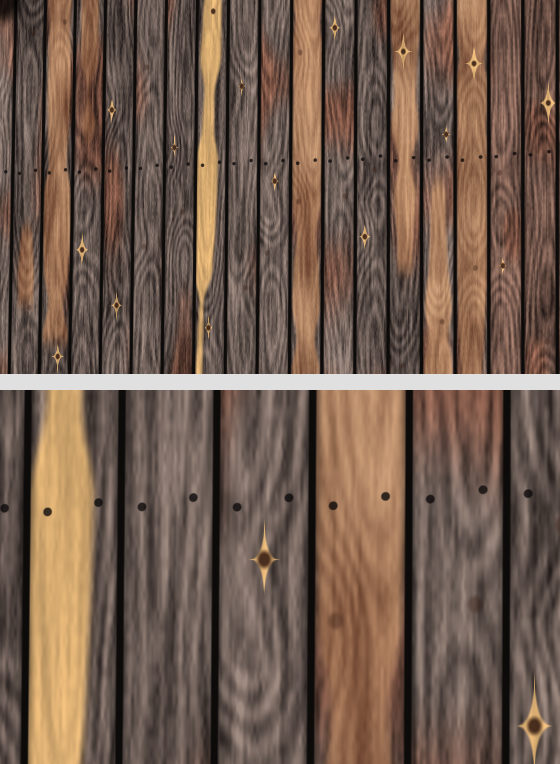
Top, the full canvas; bottom, a detail of the centre.
This texture is drawn by a WebGL 1 fragment shader. Its source:

```glsl
precision highp float;
// Weathered upright timber boards with warm streaks, ring grain, knots and nails.
uniform vec2 u_resolution;

const float BOARD_ASPECT = 11.8; // board length in board widths
const vec3 SOOT = vec3(0.13, 0.105, 0.10);
const vec3 SILVER = vec3(0.63, 0.55, 0.51);
const vec3 RUST = vec3(0.36, 0.20, 0.13);
const vec3 HONEY = vec3(0.83, 0.64, 0.48);
const vec3 BLONDE = vec3(0.88, 0.70, 0.46);
const vec3 GAP = vec3(0.05, 0.04, 0.04);

float hash(vec2 p) {
  return fract(sin(dot(p, vec2(127.1, 311.7))) * 43758.55);
}

float noise(vec2 p) {
  vec2 i = floor(p), f = fract(p);
  f = f * f * (3.0 - 2.0 * f);
  return mix(mix(hash(i), hash(i + vec2(1.0, 0.0)), f.x),
             mix(hash(i + vec2(0.0, 1.0)), hash(i + 1.0), f.x), f.y);
}

// Board number plus position across it; boards widen to the right and lean at the left.
float boardCoord(vec2 uv) {
  float lean = 0.0125 * (1.0 - uv.y) * max(0.0, 1.0 - 1.28 * uv.x);
  float s = uv.x + lean - 0.0286;
  return 1.0 + s * (19.0 - 1.46 * s);
}

// Tapering unweathered strip on one board: span is bottom and top, widths are half widths there.
float streak(vec2 q, float id, float board, vec2 span, vec2 widths) {
  float y = q.y / BOARD_ASPECT;
  float along = clamp((y - span.x) / (span.y - span.x), 0.0, 1.0);
  float wobble = 0.28 * (noise(vec2(board * 7.0, q.y * 0.9)) - 0.5);
  float width = mix(widths.x, widths.y, along) + wobble;
  float side = 1.0 - smoothstep(width - 0.07, width + 0.07, abs(q.x));
  float ends = smoothstep(span.x - 0.03, span.x + 0.04, y)
             * (1.0 - smoothstep(span.y - 0.04, span.y + 0.03, y));
  return side * ends * (1.0 - step(0.5, abs(id - board)));
}

// Knot at offset d: x ring swell, y pale diamond, z dark core.
vec3 knot(vec2 d, float size) {
  float swell = exp(-dot(d * vec2(2.2, 1.1), d * vec2(2.2, 1.1)));
  float diamond = sqrt(abs(d.x) / 0.20) + sqrt(abs(d.y) / 0.60);
  float pale = 1.0 - smoothstep(size, size + 0.2, diamond);
  float core = 1.0 - smoothstep(0.04, 0.10, length(d * vec2(1.0, 0.8)));
  return vec3(swell, pale, core);
}

float nail(vec2 q, vec2 centre, float pixel) {
  return 1.0 - smoothstep(0.035, 0.045 + pixel, length(q - centre));
}

void main() {
  vec2 uv = gl_FragCoord.xy / u_resolution;
  float k = boardCoord(uv);
  float id = floor(k);
  float pixel = 17.5 / u_resolution.x;
  vec2 q = vec2(fract(k) - 0.5, uv.y * BOARD_ASPECT);
  vec2 seed = vec2(id * 17.3, id * 5.7);

  // Two possible knots on each board
  vec3 knots = vec3(0.0);
  for (int j = 0; j < 2; j++) {
    vec2 key = vec2(id, float(j) + 3.0);
    vec2 centre = vec2(0.5 * hash(key) - 0.25,
                       BOARD_ASPECT * (0.5 * float(j) + 0.5 * hash(key + 9.0)));
    vec3 mark = knot(q - centre, 0.7 + 0.4 * hash(key + 21.0));
    float pale = step(0.55, hash(key + 33.0));
    knots = max(knots, mark * vec3(1.0, pale, 0.4 + 0.5 * pale));
  }

  // Arched growth rings, bent around knots
  float heart = 0.4 * (hash(vec2(id, 1.0)) - 0.5);
  float slope = hash(vec2(id, 2.0)) > 0.5 ? 0.45 : -0.45;
  float bend = noise(vec2(q.x * 1.6, q.y * 0.45) + seed);
  float rings = 7.0 * length(vec2(q.x - heart, 0.17)) + slope * q.y
              + 2.4 * bend + 2.2 * knots.x;
  float grain = sin(6.2832 * rings);

  // Fine fibres and broad weather stains
  float fibre = noise(vec2(q.x * 26.0, q.y * 1.6) + seed);
  float strand = noise(vec2(q.x * 11.0, q.y * 0.6) + seed + 40.0);
  float stain = noise(vec2(q.x * 1.5, q.y * 0.55) + seed + 80.0);
  float speck = noise(vec2(q.x * 34.0, q.y * 9.0) + seed);
  float tone = 0.52 + 0.15 * grain + 0.36 * (fibre - 0.5) + 0.34 * (strand - 0.5)
             + 0.30 * (stain - 0.5) + 0.22 * (speck - 0.5)
             + 0.16 * (hash(vec2(id, 5.0)) - 0.5);
  vec3 grey = mix(SOOT, SILVER, clamp(tone, 0.0, 1.0));
  float ruddy = smoothstep(0.5, 0.85, noise(vec2(q.x, q.y * 0.4) + seed + 120.0));
  ruddy = max(ruddy, 0.55 * step(15.5, id));
  grey *= mix(vec3(1.0), vec3(1.12, 0.87, 0.76), ruddy);

  // Warm wood where the weather has not greyed it
  float warm = streak(q, id, 1.0, vec2(0.18, 0.40), vec2(0.40, 0.15));
  warm = max(warm, streak(q, id, 2.0, vec2(0.08, 1.1), vec2(0.32, 0.46)));
  warm = max(warm, streak(q, id, 3.0, vec2(0.62, 1.1), vec2(0.05, 0.34)));
  warm = max(warm, streak(q, id, 10.0, vec2(-0.1, 1.1), vec2(0.38, 0.50)));
  warm = max(warm, streak(q, id, 13.0, vec2(0.27, 1.1), vec2(0.16, 0.56)));
  warm = max(warm, streak(q, id, 14.0, vec2(-0.1, 0.52), vec2(0.48, 0.04)));
  warm = max(warm, streak(q, id, 15.0, vec2(-0.1, 1.1), vec2(0.44, 0.46)));
  float glow = 0.62 + 0.55 * (tone - 0.5) + 0.5 * (stain - 0.5) - 0.15 * knots.x;
  vec3 color = mix(grey, mix(RUST, HONEY, clamp(glow, 0.0, 1.0)), 0.92 * warm);

  // One bare blonde strip drifting across its board, and pale knots
  vec2 drift = vec2(0.33 * (1.0 - uv.y), 0.0);
  float bare = streak(q + drift, id, 7.0, vec2(-0.1, 1.1), vec2(0.17, 0.30));
  color = mix(color, BLONDE * (0.80 + 0.34 * tone), max(bare, knots.y));
  color = mix(color, RUST * 0.6, knots.z);

  // Nail row, rounded edges and dark gaps
  float row = BOARD_ASPECT * (0.53 + 0.05 * uv.x + 0.012 * hash(vec2(id, 7.0)));
  float nails = max(nail(q, vec2(-0.28, row), pixel), nail(q, vec2(0.26, row + 0.08), pixel));
  color = mix(color, GAP, 0.8 * nails);
  float edge = 0.5 - abs(q.x);
  color *= mix(0.62, 1.0, smoothstep(0.02, 0.13, edge));
  color = mix(GAP, color, smoothstep(0.025, 0.04 + pixel, edge));

  // Shadow in the upper left corner
  float corner = length((uv - vec2(0.0, 1.0)) * vec2(1.5, 1.0));
  color *= mix(0.2, 1.0, smoothstep(0.03, 0.08, corner));
  gl_FragColor = vec4(color, 1.0);
}
```
